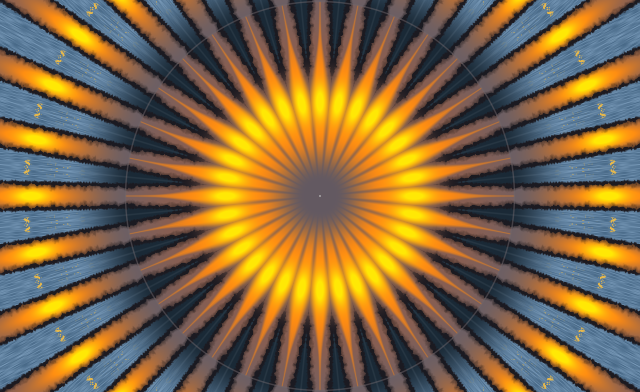
A Shadertoy shader for this background:

```glsl
const float SECTORS = 32.0;
const float RING = 0.496;

const vec3 MAUVE = vec3(0.39, 0.35, 0.38);
const vec3 BROWN = vec3(0.53, 0.37, 0.32);
const vec3 ORANGE = vec3(1.0, 0.54, 0.07);
const vec3 YELLOW = vec3(1.0, 0.91, 0.02);
const vec3 NAVY = vec3(0.10, 0.16, 0.21);
const vec3 STEEL = vec3(0.36, 0.49, 0.61);
const vec3 SOOT = vec3(0.09, 0.09, 0.12);
const vec3 GOLD = vec3(0.90, 0.72, 0.30);

float hash(vec2 p) {
    vec3 q = fract(vec3(p.xyx) * 0.1031);
    q += dot(q, q.yzx + 33.33);
    return fract((q.x + q.y) * q.z);
}

float noise(vec2 p) {
    vec2 i = floor(p), f = fract(p);
    f = f * f * (3.0 - 2.0 * f);
    return mix(mix(hash(i), hash(i + vec2(1, 0)), f.x),
               mix(hash(i + vec2(0, 1)), hash(i + vec2(1, 1)), f.x), f.y);
}

// Elliptical falloff around a point on the flame axis
float glow(vec2 offset, vec2 size) {
    offset /= size;
    return exp(-dot(offset, offset));
}

// Petals inside the ring; side is the distance from the flame axis
vec3 innerFlame(float r, float side, float a) {
    vec3 col = mix(MAUVE, BROWN, smoothstep(0.05, 0.25, r));
    col = mix(col, MAUVE * 1.08, 0.5 * smoothstep(0.38, 0.5, r));
    float width = mix(0.029, 0.004, smoothstep(0.21, 0.43, r));
    float heat = smoothstep(1.25, 0.35, side / width);
    heat *= smoothstep(0.04, 0.17, r) * smoothstep(0.49, 0.31, r);
    heat *= 1.0 - 0.65 * smoothstep(0.4, 1.0, a) * smoothstep(0.25, 0.14, r);
    col = mix(col, ORANGE, heat);
    col = mix(col, ORANGE, 0.4 * smoothstep(0.003, 0.0, side) * smoothstep(0.3, 0.4, r));
    float core = glow(vec2(r - 0.24, side), vec2(0.046, 0.017));
    return mix(col, YELLOW, min(1.0, 1.25 * core));
}

// Flames outside the ring
vec3 outerFlame(float r, float side) {
    vec3 col = mix(MAUVE * 1.05, BROWN, smoothstep(0.5, 0.64, r));
    float heat = glow(vec2(r - 0.745, side), vec2(0.125, 0.027));
    col = mix(col, ORANGE, min(1.0, 1.4 * heat));
    float core = glow(vec2(r - 0.737, side), vec2(0.045, 0.017));
    return mix(col, YELLOW, min(1.0, 1.3 * core));
}

// Blue lane between flames; d is the distance from the lane axis
vec3 lane(float r, float d) {
    vec3 col = mix(NAVY, STEEL, smoothstep(0.48, 0.64, r));
    float streaks = noise(vec2(r * 45.0, d * 420.0)) - 0.5;
    col += 0.16 * streaks * smoothstep(0.52, 0.68, r);
    col += 0.05 * smoothstep(0.004, 0.0, d);

    // Gold zigzag and small warm flecks
    float zigzag = abs(fract(d * 70.0) - 0.5) - 0.25;
    float mark = smoothstep(0.007, 0.003, abs(r - 0.75 - 0.018 * zigzag));
    mark *= smoothstep(0.021, 0.016, d);
    mark *= smoothstep(0.2, 0.5, noise(vec2(r, d) * 260.0));
    float flecks = smoothstep(0.7, 0.9, noise(vec2(r * 190.0, d * 240.0)));
    flecks *= glow(vec2(r - 0.66, d), vec2(0.04, 0.016));
    return mix(col, GOLD, max(mark, 0.6 * flecks));
}

void mainImage(out vec4 fragColor, in vec2 fragCoord) {
    float px = 1.0 / iResolution.y;
    vec2 p = (fragCoord - 0.5 * iResolution.xy) * px;
    float r = length(p);

    // Mirrored sector: a is 0 on a flame axis and 1 on a lane axis
    float turn = atan(p.y, p.x + 1e-6) / 6.28319;
    float a = 2.0 * abs(fract(turn * SECTORS + 0.5) - 0.5);
    float halfWidth = r * 3.14159 / SECTORS;
    float side = a * halfWidth;
    float d = halfWidth - side;

    float outside = smoothstep(-px, px, r - RING);
    vec3 col = mix(innerFlame(r, side, a), outerFlame(r, side), outside);

    // Lane with a ragged dark fringe
    float laneWidth = r < RING ? 0.115 * (r - 0.295) : 0.023 + 0.075 * (r - RING);
    float rough = noise(vec2(r * 115.0, d * 90.0));
    float fine = noise(vec2(r * 270.0, d * 200.0 + 7.0));
    float reach = smoothstep(0.26, 0.36, r);
    float fringe = laneWidth + reach * (0.009 * rough + 0.004 * fine - 0.003);
    float soot = smoothstep(0.002, -0.002, d - fringe) * reach;
    col *= 1.0 - 0.35 * reach * smoothstep(0.012, 0.0, d - fringe);
    col = mix(col, SOOT, 0.93 * soot);
    float inner = laneWidth - 0.004 - 0.005 * fine;
    col = mix(col, lane(r, d), smoothstep(0.003, -0.003, d - inner) * reach);

    // Thin ring and centre point
    float line = smoothstep(px + 0.001, 0.0, abs(r - RING));
    col = mix(col, vec3(0.43, 0.40, 0.42), 0.5 * line);
    col = mix(col, vec3(0.75), 0.7 * smoothstep(0.004, 0.001, r));

    fragColor = vec4(clamp(col, 0.0, 1.0), 1.0);
}
```
